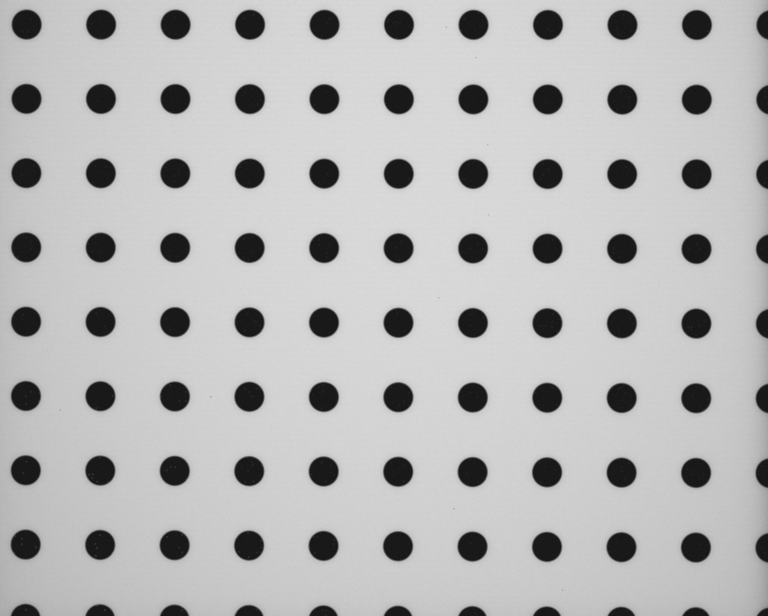
This pattern is drawn by a Shadertoy shader. Its source:

```glsl
float hash(vec2 p) {
    vec3 q = fract(p.xyx * vec3(0.1031, 0.103, 0.0973));
    q += dot(q, q.yzx + 33.33);
    return fract((q.x + q.y) * q.z);
}

// Sparse round specks, one candidate at a jittered spot in each cell
float specks(vec2 p, float radius, float density) {
    vec2 cell = floor(p);
    vec2 spot = 0.2 + 0.6 * vec2(hash(cell + 17.0), hash(cell + 53.0));
    float dist = length(fract(p) - spot);
    return step(1.0 - density, hash(cell)) * (1.0 - smoothstep(0.3 * radius, radius, dist));
}

// Signed distance to the nearest dot of a slightly skewed grid
float dotGrid(vec2 p) {
    vec2 origin = vec2(0.0433, 0.0399);
    vec2 pitch = vec2(0.1209, 0.1206);
    vec2 id = round((p - origin) / pitch);
    vec2 skew = vec2(-0.00023 * id.y, 0.00008 * id.x + 0.000065 * id.x * id.y);
    return length(p - origin - pitch * id - skew) - 0.0239;
}

// Uneven lighting, dimmer towards the sides, the bottom and the right rim
float backlight(vec2 p, float width) {
    vec2 c = vec2(p.x / width, p.y) - vec2(0.53, 0.4);
    float light = 0.847 - 0.26 * c.x * c.x - 0.12 * c.y * c.y - 0.025 * c.y;
    light -= 0.13 * exp((p.x - width) / 0.017);
    light -= 0.03 * exp(-p.x / 0.03);
    return light - 0.025 * exp((p.y - 1.0) / 0.02);
}

void mainImage(out vec4 fragColor, in vec2 fragCoord) {
    // Height is one unit, measured downwards from the top
    vec2 p = vec2(fragCoord.x, iResolution.y - fragCoord.y) / iResolution.y;
    float width = iResolution.x / iResolution.y;
    float grain = hash(floor(p * 410.0)) - 0.5;

    // Backing with faint scan lines and dust
    float paper = backlight(p, width);
    paper += 0.003 * sin(p.y * 640.0 + 0.6 * sin(p.x * 9.0)) * (1.0 - 0.7 * p.y);
    paper += 0.012 * grain;
    paper -= 0.12 * specks(p * 16.0, 0.035, 0.04);

    // Dots with pale flecks, more of them at the lower left
    float wear = smoothstep(0.3, 1.0, p.y) * (1.0 - smoothstep(0.1, 0.7, p.x));
    float ink = 0.098 + 0.012 * grain;
    ink += (0.03 + 0.07 * wear) * specks(p * 150.0, 0.4, 0.12);

    // Blurred rim and a dim halo around each dot
    float d = dotGrid(p);
    float blur = max(0.0022, 0.8 / iResolution.y);
    paper -= 0.1 * exp(-max(d, 0.0) / 0.0035);
    float shade = mix(ink, paper, smoothstep(-blur, blur, d));
    fragColor = vec4(vec3(shade), 1.0);
}
```
